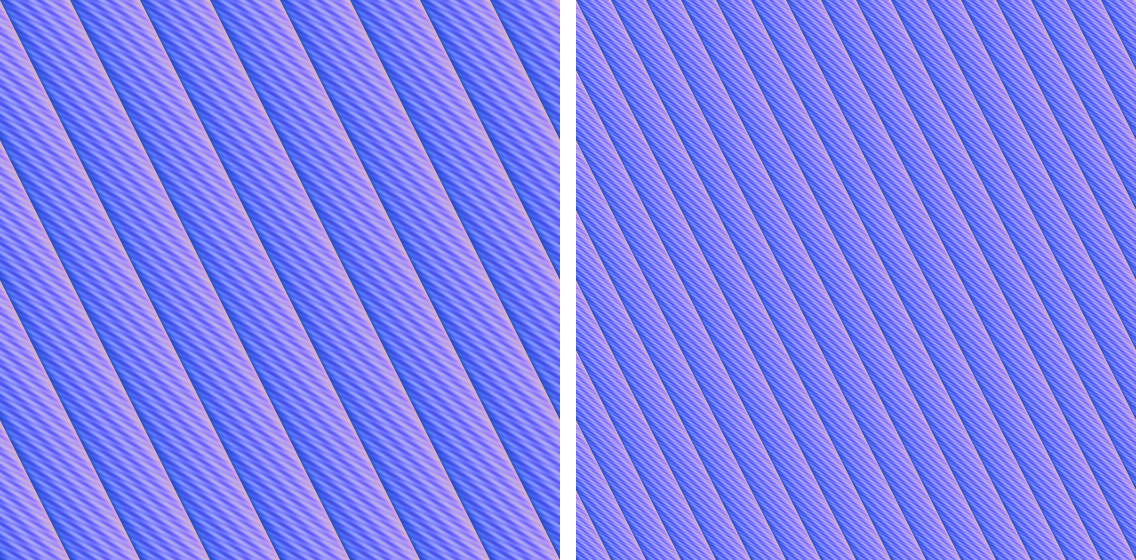
Left: one tile. Right: repeated 2 by 2.
A WebGL 2 fragment shader for this texture map:

```glsl
#version 300 es
precision highp float;
// Tangent-space normal map of tightly laid rope: slanted round strands,
// each wound from diagonal yarns that are in turn twisted from fine fibres.
// Slopes of the three periodic layers are summed, then packed as a colour.

#define STRAND_REPEATS vec2(8.0, 4.0)
#define YARN_REPEATS vec2(32.0, 32.0)
#define FIBRE_REPEATS vec2(48.0, 96.0)
#define STRAND_SLOPE 0.37
#define YARN_SLOPE 0.34
#define FIBRE_SLOPE 0.24
#define STRAND_ROUNDING 1.04
#define EDGE_FADE 0.6
#define SAMPLES 3

uniform vec2 u_resolution;
out vec4 fragColor;

const float TAU = 6.2831853;

// Slope of a round ridge that turns steep at both of its sides.
vec2 strandSlope(float across) {
    float steepness = across * inversesqrt(STRAND_ROUNDING - across * across);
    return normalize(STRAND_REPEATS) * STRAND_SLOPE * steepness;
}

// Slope of soft parallel waves; whole repeats make them tile.
vec2 waveSlope(vec2 uv, vec2 repeats, float strength) {
    return -normalize(repeats) * strength * sin(TAU * dot(uv, repeats));
}

vec3 ropeNormal(vec2 uv) {
    // Large strands, from -1 to 1 across each
    float across = 2.0 * fract(dot(uv, STRAND_REPEATS)) - 1.0;
    vec2 slope = strandSlope(across);

    // Yarns and fibres flatten out toward the strand edges
    float detail = 1.0 - EDGE_FADE * pow(abs(across), 6.0);
    slope += detail * waveSlope(uv, YARN_REPEATS, YARN_SLOPE);
    slope += detail * waveSlope(uv, FIBRE_REPEATS, FIBRE_SLOPE);

    return normalize(vec3(slope, 1.0));
}

void main() {
    // Average a small grid of samples to smooth the seams
    vec3 normalSum = vec3(0.0);
    for (int j = 0; j < SAMPLES; j++) {
        for (int i = 0; i < SAMPLES; i++) {
            vec2 offset = (vec2(i, j) + 0.5) / float(SAMPLES) - 0.5;
            normalSum += ropeNormal((gl_FragCoord.xy + offset) / u_resolution);
        }
    }
    vec3 normal = normalSum / float(SAMPLES * SAMPLES);
    fragColor = vec4(0.5 + 0.5 * normal, 1.0);
}
```
